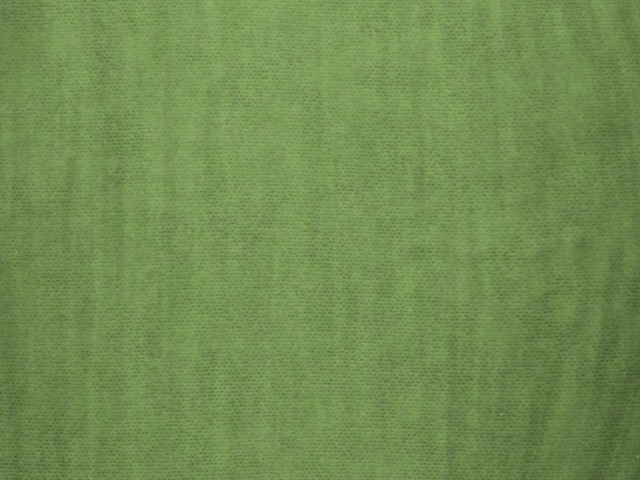
This texture is drawn by a Shadertoy shader. Its source:

```glsl
// Soft green crinkled cotton: staggered weave pores, vertical streaks and shaded folds.

vec2 hash2(vec2 c) {
    vec3 q = fract(vec3(c.xyx) * vec3(0.1031, 0.1030, 0.0973));
    q += dot(q, q.yzx + 33.33);
    return fract((q.xx + q.yz) * q.zy);
}

// Smooth cellular noise: random cell values blended by distance, 0 to 1
float softCells(vec2 p) {
    vec2 id = floor(p);
    float sum = 0.0, total = 0.0;
    for (int j = -1; j <= 1; j++)
    for (int i = -1; i <= 1; i++) {
        vec2 cell = id + vec2(i, j);
        vec2 d = cell + 0.2 + 0.6 * hash2(cell) - p;
        float w = exp(-5.0 * dot(d, d));
        sum += w * hash2(cell + 91.0).x;
        total += w;
    }
    return sum / total;
}

// Dark gaps between threads, jittered on a brick layout
float weavePores(vec2 p) {
    float depth = 0.0;
    for (int j = -1; j <= 1; j++) {
        float row = floor(p.y) + float(j);
        float shift = 0.5 * mod(row, 2.0);
        for (int i = -1; i <= 1; i++) {
            vec2 cell = vec2(floor(p.x - shift) + float(i), row);
            vec2 h = hash2(cell);
            vec2 centre = cell + vec2(shift, 0.0) + 0.5 + 0.34 * (h - 0.5);
            vec2 d = (p - centre) / vec2(0.36, 0.29);
            depth += (0.45 + 0.6 * h.y) * exp(-dot(d, d));
        }
    }
    return depth;
}

// Soft band along the segment a to b
float crease(vec2 p, vec2 a, vec2 b, float width) {
    vec2 ab = b - a;
    float along = clamp(dot(p - a, ab) / dot(ab, ab), 0.0, 1.0);
    float d = length(p - a - ab * along) / width;
    return exp(-d * d);
}

// Rare tiny lint flecks
float lint(vec2 p) {
    vec2 cell = floor(p);
    vec2 h = hash2(cell + 17.0);
    float d = length(p - cell - 0.2 - 0.6 * h);
    return step(0.94, hash2(cell + 5.0).x) * smoothstep(0.05, 0.015, d);
}

void mainImage(out vec4 fragColor, in vec2 fragCoord) {
    vec2 uv = fragCoord / iResolution.xy;
    vec2 p = fragCoord / iResolution.y;
    float pixel = 1.0 / iResolution.y;

    // Threads sway a little and lean over in the lower right
    float lean = smoothstep(0.65, 1.0, uv.x) * (1.0 - uv.y);
    vec2 cloth = p;
    cloth.x += 0.004 * sin(5.0 * p.y + 3.0 * p.x) + 0.002 * sin(17.0 * p.y - 8.0 * p.x);
    cloth.x -= 0.3 * lean * p.y;
    cloth.y += 0.004 * sin(7.0 * p.x + 2.0 * p.y);

    // Broad light, brightest in the upper middle
    float side = uv.x - 0.46;
    float tone = 0.96 - 1.4 * side * side - 0.2 * (1.0 - uv.y);
    tone -= 0.16 * smoothstep(0.55, 0.0, length(uv - vec2(1.0, 0.08)));

    // Vertical crinkle streaks
    float streaks = softCells(cloth * vec2(42.0, 3.5)) - 0.5;
    streaks += 0.7 * (softCells(cloth * vec2(85.0, 9.0) + 40.0) - 0.5);
    tone += streaks * (0.13 + 0.16 * abs(side));

    // Folds on the right
    vec2 wavy = p + 0.012 * vec2(0.0, sin(19.0 * p.x) + 0.6 * sin(41.0 * p.x));
    tone -= 0.11 * crease(wavy, vec2(1.02, 0.61), vec2(1.34, 0.76), 0.045);
    tone -= 0.08 * crease(wavy, vec2(0.76, 0.45), vec2(1.22, 0.48), 0.014);
    tone += 0.05 * crease(wavy, vec2(0.80, 0.48), vec2(1.20, 0.51), 0.018);
    tone += 0.08 * lean * sin(75.0 * (p.x - 0.5 * p.y) + 2.0 * sin(6.0 * p.y));

    // Weave, clearest in the lower middle
    float patches = softCells(p * vec2(13.0, 16.0) + 7.0);
    float clarity = 0.35 + 0.3 * patches - 0.5 * side * side - 0.08 * uv.y;
    float resolved = 1.0 - smoothstep(0.35, 0.8, 135.0 * pixel);
    float pores = mix(0.25, weavePores(cloth * vec2(100.0, 135.0)), resolved);
    tone -= clarity * pores;

    // Fuzzy fibres and uneven yarn
    tone += 0.16 * (softCells(p * vec2(170.0, 190.0)) - 0.5);
    tone += 0.13 * (softCells(p * vec2(36.0, 55.0) + 23.0) - 0.5);

    vec3 shadowGreen = vec3(0.310, 0.390, 0.215);
    vec3 lightGreen = vec3(0.530, 0.655, 0.385);
    vec3 color = mix(shadowGreen, lightGreen, clamp(tone, -0.15, 1.1));

    // Slight drift in dye saturation
    color += vec3(-0.01, 0.012, -0.028) * (softCells(p * vec2(48.0, 40.0) + 60.0) - 0.5);
    color = mix(color, vec3(0.62, 0.64, 0.45), 0.55 * lint(p * 11.0));
    fragColor = vec4(color, 1.0);
}
```
